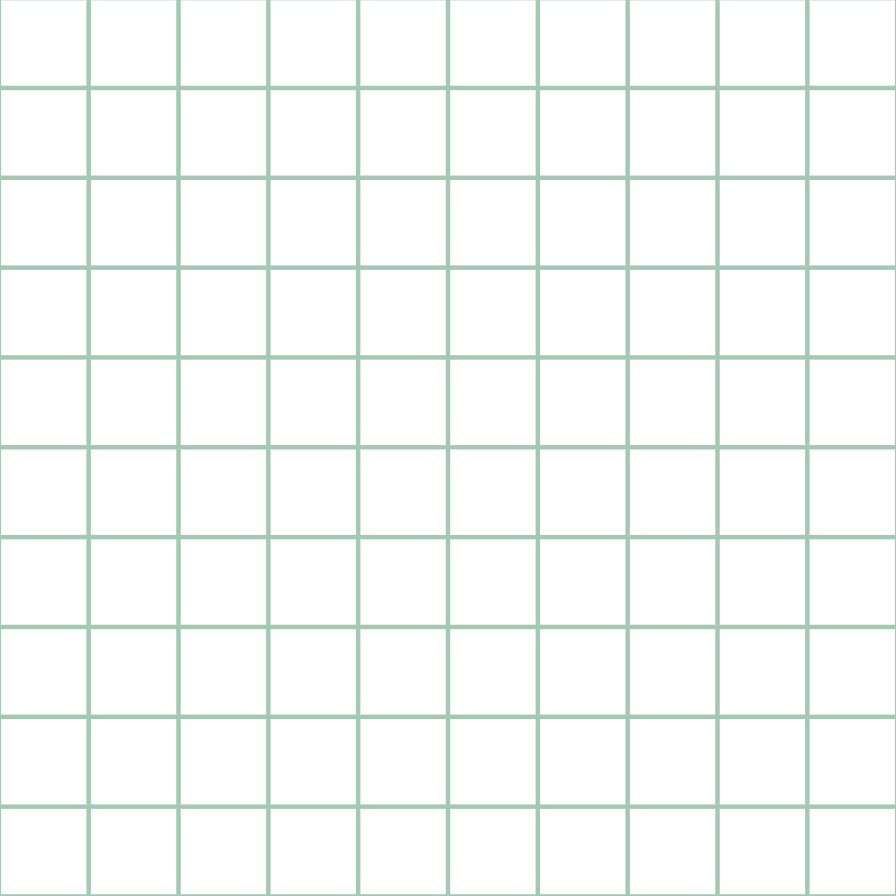
A three.js fragment shader for this pattern:

```glsl
varying vec2 vUv;

// Distance to the nearest grid line on each axis
vec2 gridDistance(vec2 p, float pitch) {
  return abs(fract(p / pitch + 0.5) - 0.5) * pitch;
}

void main() {
  vec3 paper = vec3(1.0);
  vec3 sageGreen = vec3(0.64, 0.79, 0.71);

  // Ten cells each way, spread from the middle crossing
  vec2 distanceToLine = gridDistance(vUv - vec2(0.5, 0.5008), 0.10026);

  // Share of each pixel covered by a line of width 0.005
  vec2 coverage = clamp((0.0025 - distanceToLine) / fwidth(vUv) + 0.5, 0.0, 1.0);
  float ink = max(coverage.x, coverage.y);

  gl_FragColor = vec4(mix(paper, sageGreen, ink), 1.0);
}
```
